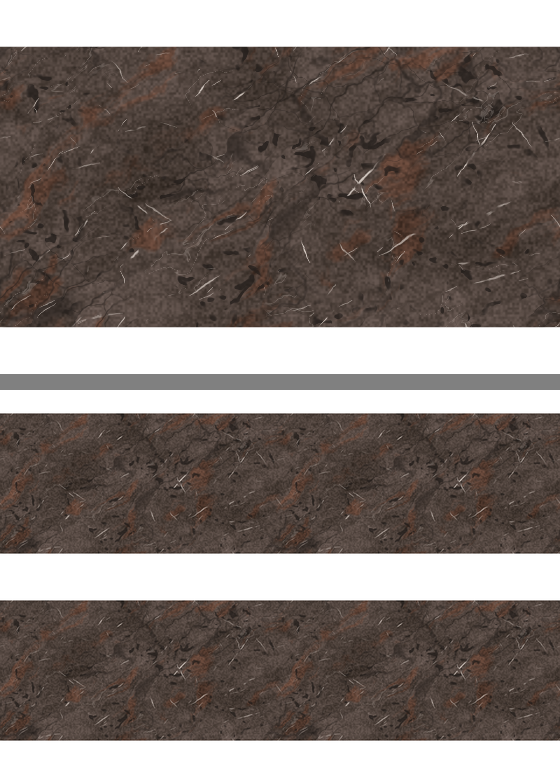
Top, the tile; bottom, the same tile 2 across and 2 down.
Write a WebGL 2 fragment shader that draws this texture.

```glsl
#version 300 es
precision highp float;
uniform vec2 u_resolution;
out vec4 fragColor;

#define DARK vec3(0.235, 0.195, 0.170)
#define LIGHT vec3(0.395, 0.337, 0.312)
#define RUST vec3(0.40, 0.24, 0.17)
#define CRACK vec3(0.13, 0.11, 0.10)
#define VEIN vec3(0.84, 0.80, 0.77)
#define SLAB_HALF_HEIGHT 0.375
#define SHARD_CONTRAST 0.42
#define GRAIN_CONTRAST 0.75
#define VEIN_WIDTH 0.016

// Integer hash: three values in 0..1 per cell
vec3 hash3(vec2 cell, float seed) {
  uvec3 v = uvec3(ivec3(cell, seed)) * 1664525u + 1013904223u;
  v.x += v.y * v.z; v.y += v.z * v.x; v.z += v.x * v.y;
  v ^= v >> 16u;
  v.x += v.y * v.z; v.y += v.z * v.x; v.z += v.x * v.y;
  return vec3(v >> 8u) / 16777216.0;
}

// Value noise that wraps over the unit square
float noise(vec2 uv, vec2 freq, float seed) {
  vec2 p = uv * freq, i = floor(p), f = p - i;
  f = f * f * (3.0 - 2.0 * f);
  vec2 a = mod(i, freq), b = mod(i + 1.0, freq);
  return mix(mix(hash3(a, seed).x, hash3(vec2(b.x, a.y), seed).x, f.x),
             mix(hash3(vec2(a.x, b.y), seed).x, hash3(b, seed).x, f.x), f.y);
}

float fbm(vec2 uv, vec2 freq, float seed) {
  float sum = 0.0, amp = 0.5;
  for (int i = 0; i < 5; i++) {
    sum += amp * noise(uv, freq, seed + float(i));
    freq *= 2.0;
    amp *= 0.55;
  }
  return sum / 1.056;
}

// Broken stone pieces: x = shade of the piece, y = closeness to its border
vec2 shards(vec2 uv, vec2 freq, float seed) {
  vec2 p = uv * freq, base = floor(p);
  float near = 9.0, second = 9.0, shade = 0.0;
  for (int y = -1; y <= 1; y++)
    for (int x = -1; x <= 1; x++) {
      vec2 cell = base + vec2(x, y);
      vec3 h = hash3(mod(cell, freq), seed);
      float d = length(cell + h.xy - p);
      if (d < near) { second = near; near = d; shade = h.z; }
      else second = min(second, d);
    }
  float gap = second - near;
  return vec2(mix(0.5, shade, smoothstep(0.0, 0.12, gap)), 1.0 - smoothstep(0.0, 0.09, gap));
}

// Scattered short veins, tapered towards their ends
float veins(vec2 uv, vec2 count, float density, float seed) {
  vec2 p = uv * count, base = floor(p);
  float px = count.y / u_resolution.y, cover = 0.0;
  for (int y = -1; y <= 1; y++)
    for (int x = -1; x <= 1; x++) {
      vec2 cell = base + vec2(x, y), id = mod(cell, count);
      vec3 place = hash3(id, seed), style = hash3(id, seed + 1.0);
      float angle = style.x < 0.72 ? 0.1 + 0.85 * style.y : -0.4 - 0.9 * style.y;
      float halfLen = mix(0.15, 0.75, style.z * style.z);
      vec2 dir = vec2(cos(angle), sin(angle)), d = p - cell - place.xy;
      float along = dot(d, dir);
      float dist = length(d - dir * clamp(along, -halfLen, halfLen));
      float taper = 1.0 - 0.8 * min(abs(along) / halfLen, 1.0);
      float line = clamp((VEIN_WIDTH * taper * (0.6 + style.z) - dist) / px + 0.5, 0.0, 1.0);
      cover = max(cover, line * step(place.z, density) * mix(0.4, 1.0, style.y));
    }
  return cover;
}

void main() {
  vec2 uv = gl_FragCoord.xy / u_resolution;

  // Warped coordinates; a whole-number shear gives the diagonal grain
  vec2 warp = vec2(fbm(uv, vec2(9, 6), 10.0), fbm(uv, vec2(9, 6), 20.0)) - 0.5;
  vec2 bent = uv + 0.11 * warp;
  vec2 slant = vec2(bent.x, bent.y - bent.x);

  // Tone from clouds, shards and grain
  vec2 large = shards(slant, vec2(7, 9), 30.0);
  vec2 small = shards(bent + 0.04 * warp.yx, vec2(15, 17), 31.0);
  float patchy = fbm(uv, vec2(6, 4), 40.0);
  float fine = noise(uv, vec2(240, 160), 50.0) - 0.5;
  float medium = fbm(slant, vec2(24, 36), 55.0) - 0.5;
  float tone = 0.5 + 0.9 * (fbm(bent, vec2(5, 6), 60.0) - 0.5) + 0.7 * medium;
  tone += SHARD_CONTRAST * ((large.x - 0.5) + 0.75 * (small.x - 0.5));
  tone += GRAIN_CONTRAST * fine;
  vec3 color = mix(DARK, LIGHT, clamp(tone, -0.35, 1.4));

  // Rusty stains
  float rust = smoothstep(0.56, 0.74, fbm(slant, vec2(11, 13), 70.0));
  color = mix(color, RUST * (0.75 + 0.5 * tone), 0.55 * rust);

  // Dark seams and pits
  float seam = max(large.y, 0.7 * small.y) * smoothstep(0.42, 0.68, patchy);
  float pit = smoothstep(0.72, 0.88, noise(bent, vec2(66, 54), 80.0))
            * smoothstep(0.5, 0.66, fbm(uv, vec2(12, 8), 85.0));
  color = mix(color, CRACK, clamp(0.5 * seam + 0.75 * pit, 0.0, 0.8));

  // Faint hairlines, bright veins and flecks
  float ridge = abs(fbm(slant, vec2(5, 8), 90.0) - 0.5);
  float hair = (1.0 - smoothstep(0.0, 0.009, ridge)) * smoothstep(0.45, 0.65, noise(uv, vec2(18, 12), 95.0));
  float broken = smoothstep(0.22, 0.6, noise(uv, vec2(75, 50), 100.0));
  vec2 wobble = uv + 0.035 * warp + 0.006 * (vec2(medium, fine) * vec2(1.0, 0.3));
  float bright = max(veins(wobble, vec2(12, 8), 0.6, 110.0), veins(wobble, vec2(27, 18), 0.22, 120.0));
  color = mix(color, VEIN, max(0.22 * hair, bright * broken));

  // Slab between white margins
  float edge = (SLAB_HALF_HEIGHT - abs(uv.y - 0.5)) * u_resolution.y;
  fragColor = vec4(mix(vec3(1.0), color, clamp(edge + 0.5, 0.0, 1.0)), 1.0);
}
```
